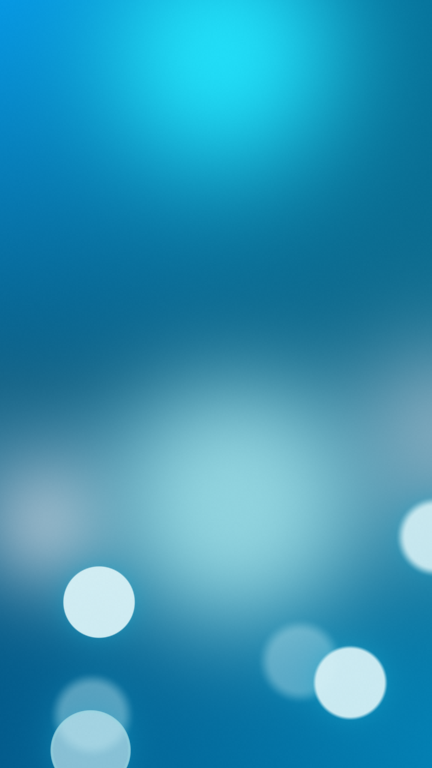
Write a WebGL 2 fragment shader that draws this background.

```glsl
#version 300 es
precision highp float;

uniform vec2 u_resolution;
out vec4 fragColor;

// Lengths are in canvas heights, with the origin at the lower left.
const float ASPECT = 0.5625;
const float HORIZON = 0.50;

// Backdrop colours, left and right, at three heights
const vec3 TOP_LEFT = vec3(0.02, 0.60, 0.91);
const vec3 TOP_RIGHT = vec3(0.02, 0.44, 0.60);
const vec3 MID_LEFT = vec3(0.03, 0.36, 0.51);
const vec3 MID_RIGHT = vec3(0.05, 0.41, 0.54);
const vec3 LOW_LEFT = vec3(0.01, 0.36, 0.55);
const vec3 LOW_RIGHT = vec3(0.01, 0.50, 0.70);

// Glows: centre, radius, strength
const vec4 CYAN_GLOW = vec4(0.288, 0.930, 0.168, 0.98);
const vec4 PALE_GLOW = vec4(0.306, 0.342, 0.168, 0.96);
const vec4 LEFT_GLOW = vec4(0.062, 0.318, 0.092, 0.78);
const vec4 RIGHT_GLOW = vec4(0.580, 0.440, 0.125, 0.62);
const vec3 CYAN = vec3(0.13, 0.87, 0.97);
const vec3 PALE = vec3(0.58, 0.84, 0.88);
const vec3 MAUVE = vec3(0.66, 0.75, 0.81);
const vec3 HAZE = vec3(0.38, 0.60, 0.69);
const float HAZE_HEIGHT = 0.37;
const float HAZE_SPREAD = 0.13;
const float HAZE_STRENGTH = 0.45;

// Discs: centre, radius, edge softness; then opacity
const int DISC_COUNT = 6;
const vec4 DISCS[DISC_COUNT] = vec4[](
  vec4(0.391, 0.139, 0.047, 0.010),
  vec4(0.120, 0.069, 0.047, 0.010),
  vec4(0.118, 0.023, 0.052, 0.001),
  vec4(0.129, 0.216, 0.0465, 0.001),
  vec4(0.456, 0.111, 0.0465, 0.003),
  vec4(0.568, 0.301, 0.0465, 0.007)
);
const float OPACITY[DISC_COUNT] = float[](0.38, 0.40, 0.62, 0.96, 0.94, 0.90);
const vec3 DISC_COLOR = vec3(0.84, 0.94, 0.96);
const vec3 HALO_COLOR = vec3(0.10, 0.66, 0.80);
const float HALO_REACH = 0.016;
const float HALO_STRENGTH = 0.30;
const int RIMMED_DISC = 2;
const float RIM_WIDTH = 0.0016;
const float GRAIN = 0.006;

float hash(vec2 p) {
  vec3 q = fract(p.xyx * 0.1031);
  q += dot(q, q.yzx + 33.33);
  return fract((q.x + q.y) * q.z);
}

vec3 backdrop(vec2 p) {
  float x = clamp(p.x / ASPECT, 0.0, 1.0);
  vec3 top = mix(TOP_LEFT, TOP_RIGHT, smoothstep(-0.2, 1.0, x));
  vec3 middle = mix(MID_LEFT, MID_RIGHT, x);
  vec3 low = mix(LOW_LEFT, LOW_RIGHT, x);
  vec3 color = mix(low, middle, smoothstep(0.0, HORIZON, p.y));
  return mix(color, top, clamp((p.y - HORIZON) / (1.0 - HORIZON), 0.0, 1.0));
}

float glow(vec2 p, vec4 shape, float falloff) {
  float d = length(p - shape.xy) / shape.z;
  return shape.w * exp(-pow(d, falloff));
}

void main() {
  vec2 p = gl_FragCoord.xy / u_resolution;
  p.x *= ASPECT;
  float pixel = 1.0 / u_resolution.y;

  // Backdrop and broad lights
  vec3 color = backdrop(p);
  float band = (p.y - HAZE_HEIGHT) / HAZE_SPREAD;
  color = mix(color, HAZE, HAZE_STRENGTH * exp(-band * band));
  color = mix(color, CYAN, glow(p, CYAN_GLOW, 2.2));
  color = mix(color, MAUVE, glow(p, RIGHT_GLOW, 2.0));
  color = mix(color, MAUVE, glow(p, LEFT_GLOW, 2.0));
  color = mix(color, PALE, glow(p, PALE_GLOW, 2.6));

  // Soft and sharp discs
  for (int i = 0; i < DISC_COUNT; i++) {
    vec4 disc = DISCS[i];
    float d = length(p - disc.xy) - disc.z;
    float soft = max(disc.w, pixel);
    float halo = exp(-max(d, 0.0) / HALO_REACH) * HALO_STRENGTH;
    color = mix(color, HALO_COLOR, halo * OPACITY[i]);
    color = mix(color, DISC_COLOR, OPACITY[i] * (1.0 - smoothstep(-soft, soft, d)));
    if (i == RIMMED_DISC) {
      float rim = 1.0 - smoothstep(0.0, RIM_WIDTH + pixel, abs(d + RIM_WIDTH));
      color = mix(color, PALE, 0.5 * rim);
    }
  }

  // Fine grain against banding
  color += (hash(floor(p * 512.0)) - 0.5) * GRAIN;
  fragColor = vec4(color, 1.0);
}
```
